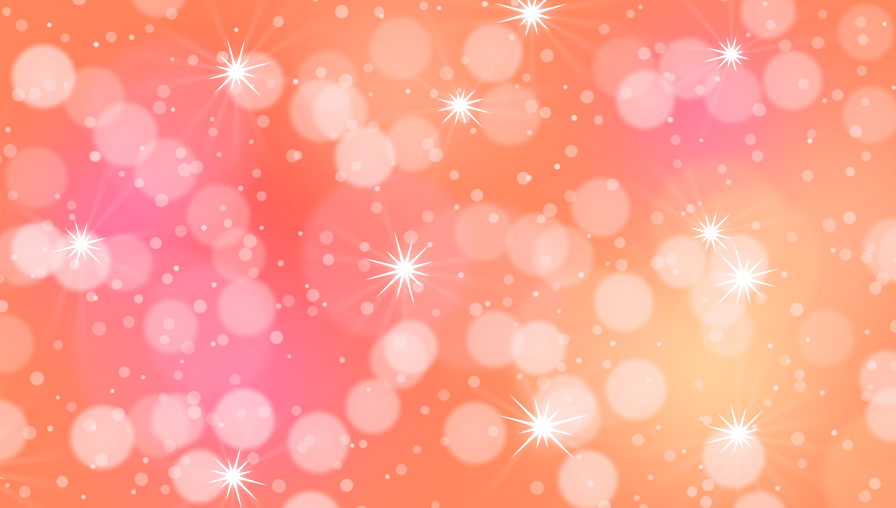
A WebGL 1 fragment shader for this background:

```glsl
precision highp float;

uniform vec2 u_resolution;

#define ORANGE vec3(1.0, 0.53, 0.36)
#define RED vec3(1.0, 0.33, 0.25)
#define PINK vec3(1.0, 0.47, 0.64)
#define PEACH vec3(1.0, 0.71, 0.58)
#define CREAM vec3(1.0, 0.84, 0.64)
#define BLUSH vec3(1.0, 0.92, 0.92)
#define BOKEH_RADIUS 0.058
#define BOKEH_SOFTNESS 0.009
#define GRAIN_RADIUS 0.0125
#define SPECK_RADIUS 0.0055
#define STAR_SIZE 0.085
#define BEAM_REACH 0.26

const float TAU = 6.28319;

float rand(vec2 p) {
  return fract(sin(dot(p, vec2(12.9898, 78.233))) * 43758.5453);
}

vec2 rand2(vec2 p) {
  return vec2(rand(p), rand(p + vec2(17.3, 5.1)));
}

// Jittered grid position of item i, covering the given span.
vec2 scatter(float i, vec2 grid, vec2 span, float seed) {
  vec2 cell = vec2(mod(i + 0.5, grid.x), floor((i + 0.5) / grid.x) + 0.5);
  return (cell + (rand2(vec2(i, seed)) - 0.5) * 1.4) / grid * span;
}

float disc(float dist, float radius, float softness) {
  return 1.0 - smoothstep(radius - softness, radius + softness, dist);
}

float glow(vec2 offset, float radius) {
  return exp(-dot(offset, offset) / (radius * radius));
}

mat2 rotation(float angle) {
  float c = cos(angle), s = sin(angle);
  return mat2(c, s, -s, c);
}

// Small discs, each kept inside its own cell.
float grains(vec2 p, float cellSize, float radius, float density, float seed) {
  p = rotation(seed) * p;
  vec2 id = floor(p / cellSize);
  vec2 center = (id + mix(vec2(0.2), vec2(0.8), rand2(id + seed))) * cellSize;
  float size = radius * mix(0.65, 1.1, rand(id + seed * 3.7));
  float present = step(rand(id + seed * 7.1), density);
  float opacity = mix(0.55, 1.0, rand(id + seed * 9.3));
  return present * opacity * disc(length(p - center), size, 0.0016);
}

// Orange ground with broad red, pink and cream washes.
vec3 ground(vec2 p) {
  vec3 color = ORANGE;
  color = mix(color, RED, 0.95 * glow(p - vec2(0.52, 0.58), 0.31));
  color = mix(color, PINK, 0.95 * glow(p - vec2(0.25, 0.58), 0.20));
  color = mix(color, PINK, 0.90 * glow(p - vec2(0.48, 0.25), 0.25));
  color = mix(color, PINK, 0.90 * glow(p - vec2(1.40, 0.76), 0.20));
  color = mix(color, PEACH, 0.75 * glow(p - vec2(0.78, 0.82), 0.22));
  color = mix(color, PEACH, 0.75 * glow(p - vec2(1.66, 0.57), 0.23));
  return mix(color, CREAM, 0.90 * glow(p - vec2(1.40, 0.28), 0.27));
}

// x: spikes and core, y: long faint beams.
vec2 star(vec2 offset, float size, float seed, float pixel) {
  float dist = length(offset);
  float turn = atan(offset.y, offset.x) / TAU;

  float sector = floor(turn * 12.0);
  float angle = (fract(turn * 12.0) - 0.5) * TAU / 12.0;
  float reach = size * mix(0.45, 1.1, rand(vec2(sector, seed)));
  float taper = max(1.0 - dist / reach, 0.0);
  float width = size * 0.045 * taper * taper + 0.35 * pixel;
  float spike = (1.0 - smoothstep(0.3 * width, width + 0.7 * pixel, dist * abs(sin(angle))))
              * smoothstep(0.0, 0.35, taper);
  float core = glow(offset, size * 0.16) + 0.4 * glow(offset, size * 0.42);

  float beamSector = floor(turn * 18.0);
  float beamAngle = abs(fract(turn * 18.0) - 0.5);
  float beam = (1.0 - smoothstep(0.10, 0.26, beamAngle))
             * step(0.45, rand(vec2(beamSector, seed + 4.0)))
             * (1.0 - smoothstep(0.1, 1.0, dist / BEAM_REACH));
  return vec2(min(spike + core, 1.0), beam);
}

void main() {
  vec2 p = gl_FragCoord.xy / u_resolution.y;
  vec2 span = vec2(u_resolution.x / u_resolution.y, 1.0);
  float pixel = 1.0 / u_resolution.y;
  vec3 color = ground(p);

  // Large translucent veils, pinker on the left and creamier on the right.
  for (int i = 0; i < 10; i++) {
    float n = float(i);
    vec2 center = scatter(n, vec2(5.0, 2.0), span, 2.0);
    float radius = mix(0.12, 0.20, rand(vec2(n, 6.0)));
    vec3 tint = mix(vec3(1.0, 0.60, 0.70), CREAM, smoothstep(0.6, 1.4, center.x));
    float opacity = mix(0.20, 0.42, rand(vec2(n, 8.0)));
    color = mix(color, tint, opacity * disc(length(p - center), radius, 0.018));
  }

  // Stars are gathered first so their beams lie beneath the bokeh.
  float sparkle = 0.0, beams = 0.0;
  for (int i = 0; i < 12; i++) {
    float n = float(i);
    vec2 offset = p - scatter(n, vec2(4.0, 3.0), span, 11.0);
    vec2 light = star(offset, STAR_SIZE * mix(0.6, 1.3, rand(vec2(n, 13.0))), n, pixel);
    sparkle = max(sparkle, light.x);
    beams += light.y;
  }
  color = mix(color, BLUSH, min(beams * 0.12, 0.35));

  // Medium bokeh discs.
  for (int i = 0; i < 66; i++) {
    float n = float(i);
    float dist = length(p - scatter(n, vec2(11.0, 6.0), span, 21.0));
    float radius = BOKEH_RADIUS * mix(0.88, 1.08, rand(vec2(n, 23.0)));
    float opacity = mix(0.22, 0.72, rand(vec2(n, 25.0))) * mix(1.0, 0.85, dist / radius);
    color = mix(color, BLUSH, max(opacity, 0.0) * disc(dist, radius, BOKEH_SOFTNESS));
  }

  // Small grains and bright specks.
  color = mix(color, BLUSH, 0.5 * grains(p, 0.08, GRAIN_RADIUS, 0.45, 1.3));
  color = mix(color, BLUSH, 0.5 * grains(p, 0.08, GRAIN_RADIUS, 0.40, 2.6));
  color = mix(color, BLUSH, 0.85 * grains(p, 0.07, SPECK_RADIUS, 0.35, 0.7));

  gl_FragColor = vec4(mix(color, vec3(1.0), sparkle), 1.0);
}
```
